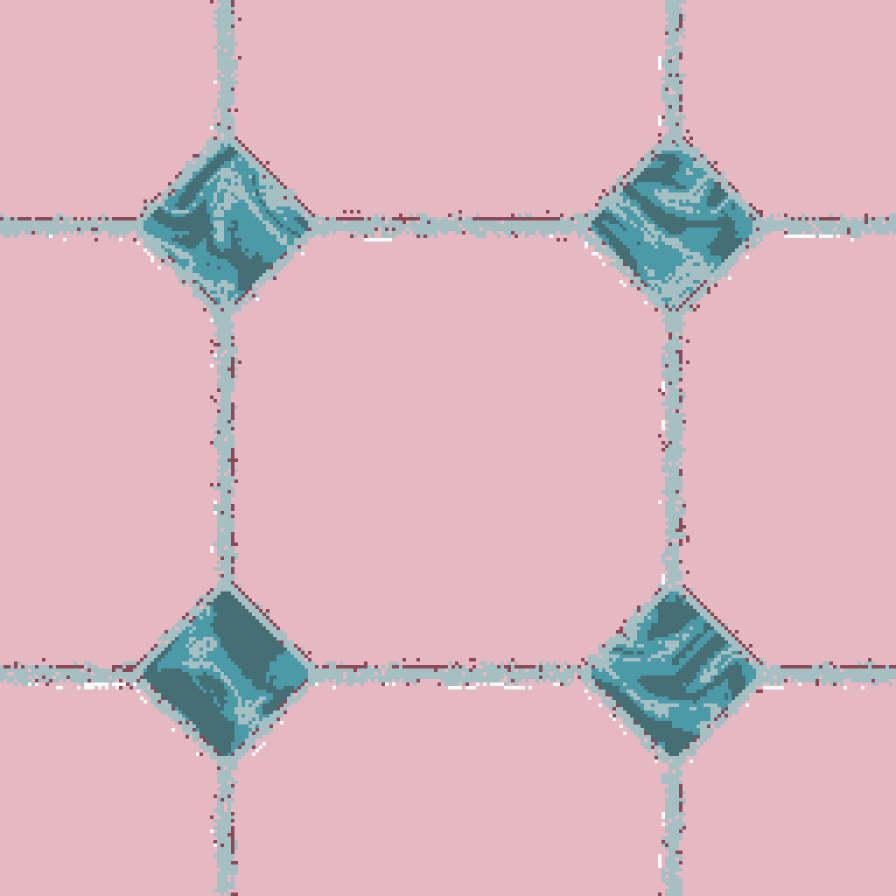
Write a Shadertoy shader that draws this pattern.

```glsl
float hash(vec2 cell, uint salt) {
    uvec2 u = uvec2(cell + 512.0);
    uint h = u.x * 1597334677u ^ u.y * 3812015801u ^ salt * 2654435769u;
    h = (h ^ (h >> 16)) * 2246822519u;
    h = (h ^ (h >> 13)) * 3266489917u;
    return float((h ^ (h >> 16)) >> 8) / 16777216.0;
}

// Three-tone swirls from repeatedly bent sines
vec3 marble(vec2 q, vec2 tile, float grain) {
    vec2 seed = 20.0 * vec2(hash(tile, 11u), hash(tile, 12u));
    vec2 p = q / 8.0 + seed;
    for (int i = 1; i < 5; i++) {
        float f = float(i);
        p += 0.85 / sqrt(f) * sin(p.yx * (0.7 + 0.6 * f) + seed.yx * f + vec2(0.0, 1.7));
    }
    float vein = sin(1.5 * p.x + 1.1 * p.y) + 0.4 * (grain - 0.5);
    vec3 tone = vein < -0.35 ? vec3(0.27, 0.43, 0.46) : vec3(0.30, 0.60, 0.66);
    return vein > 0.83 ? vec3(0.65, 0.75, 0.76) : tone;
}

vec3 floorColor(vec2 uv) {
    // 256 square cells across, two tiles each way
    vec2 cell = floor(fract(uv) * 256.0);
    vec2 tile = floor(cell / 128.0);
    vec2 q = cell - tile * 128.0 - vec2(64.0, 63.0);
    vec2 a = abs(q);
    float grain = hash(cell, 1u);

    // Joints meeting in a diamond, distance in cells
    float joint = min(a.x, a.y) - 2.5;
    float rim = a.x + a.y - 28.5;
    float d = min(joint, rim);
    bool onRim = rim < joint;
    bool upright = a.x < a.y;
    vec2 normal = onRim ? sign(q) : upright ? vec2(sign(q.x), 0) : vec2(0, sign(q.y));
    float lit = dot(normal, vec2(0.4, 1.0));

    // Broken runs along each edge
    vec2 runSize = onRim ? vec2(2) : upright ? vec2(1, 4) : vec2(8, 1);
    vec2 run = floor(cell / runSize);
    float wear = hash(cell, 2u) < 0.25 ? hash(cell, 3u) : hash(run, 4u);

    // Ragged grout
    vec2 w = 6.2832 * cell / 256.0;
    float sway = 0.35 * sin(17.0 * w.x + 9.0 * w.y) + 0.25 * sin(31.0 * w.y - 23.0 * w.x);
    float ragged = d + sway + 1.5 * (grain - 0.5);
    vec3 color = ragged < 0.0 ? vec3(0.65, 0.75, 0.76) : vec3(0.90, 0.72, 0.76);
    if (d < 0.0 && d > -3.0 && hash(cell, 5u) < 0.05) color = vec3(0.90, 0.72, 0.76);

    // Dark upper edges and white lower flecks
    vec3 shade = vec3(0.55, 0.29, 0.35);
    bool outline = abs(d + 0.5) < 0.1 && wear < 0.6 * lit;
    bool speck = abs(d) < 2.0 && hash(cell, 6u) < 0.04;
    if (outline || speck) color = shade;
    float fleckRow = 0.5 + floor(2.0 * hash(run, 7u)) + (onRim ? 1.0 : 0.0);
    if (abs(d - fleckRow) < 0.1 && wear < -0.24 * lit) color = vec3(0.98);

    // Marble inset with blunt corners
    float inset = max(a.x + a.y - 24.5, max(a.x, a.y) - 23.5);
    if (inset < 0.0) color = marble(q, tile, grain);
    if (abs(inset - 0.5) < 0.1 && wear < (q.y < 0.0 ? 0.4 : 0.12)) color = shade;
    return color;
}

void mainImage(out vec4 fragColor, in vec2 fragCoord) {
    // Four samples per pixel smooth the cell edges
    vec3 sum = vec3(0);
    for (int i = 0; i < 4; i++) {
        vec2 offset = vec2(i % 2, i / 2) * 0.5 - 0.25;
        sum += floorColor((fragCoord + offset) / iResolution.xy);
    }
    fragColor = vec4(sum / 4.0, 1.0);
}
```
